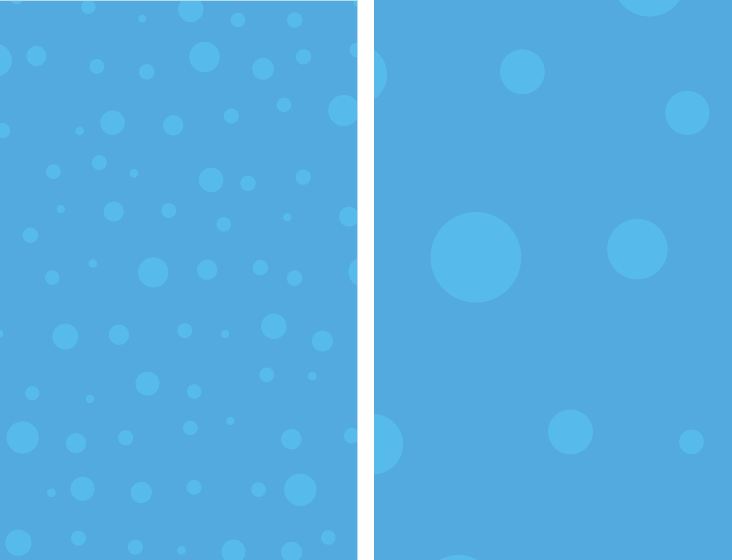
Left: the whole. Right: its middle third, enlarged.
A Shadertoy shader for this pattern:

```glsl
// Pale blue dots of five sizes scattered over a flat sky-blue ground.
// Each cell of a grid with shifted rows holds one dot, moved at random but
// kept inside its cell, so dots never touch. A thin pale rim runs top and right.

vec2 hash2(vec2 p) {
    vec3 q = fract(p.xyx * vec3(0.1031, 0.1030, 0.0973));
    q += dot(q, q.yzx + 33.33);
    return fract((q.xx + q.yz) * q.zy);
}

// Radius in cell units, stepping up through the five sizes as rank goes 0..1
float dotRadius(float rank) {
    return 0.077 + 0.062 * step(0.18, rank) + 0.056 * step(0.59, rank)
                 + 0.042 * step(0.78, rank) + 0.058 * step(0.925, rank);
}

void mainImage(out vec4 fragColor, in vec2 fragCoord) {
    const vec3 groundBlue = vec3(0.325, 0.667, 0.871);
    const vec3 dotBlue = vec3(0.337, 0.729, 0.918);
    const vec3 rimBlue = vec3(0.71, 0.86, 0.94);

    const float rows = 10.5;
    vec2 uv = fragCoord / iResolution.y;
    float pixel = rows / iResolution.y;

    // Grid with every other row slid by about half a cell
    vec2 p = uv * rows + vec2(20.0, 10.2);
    float row = floor(p.y);
    p.x += 0.5 * mod(row, 2.0) + 0.3 * hash2(vec2(row, 7.0)).x;
    vec2 cell = floor(p);

    // An even spread of ranks keeps the share of each size steady
    vec2 rnd = hash2(cell + 31.0);
    float rank = fract(dot(cell, vec2(0.7549, 0.5698)) + 0.08 * rnd.x);
    float radius = dotRadius(rank) * (0.95 + 0.1 * rnd.y);

    // Random centre that stays well inside the cell
    vec2 center = 0.5 + (2.0 * hash2(cell + 5.0) - 1.0) * 0.8 * (0.48 - radius);
    float dist = length(fract(p) - center) - radius;
    float cover = 1.0 - smoothstep(-0.5 * pixel, 0.5 * pixel, dist);
    vec3 color = mix(groundBlue, dotBlue, cover);

    // Pale rim along the top and right edges
    vec2 inset = (iResolution.xy - fragCoord) / iResolution.y;
    float rim = 1.0 - smoothstep(0.0012, 0.0026, min(inset.x, inset.y));
    fragColor = vec4(mix(color, rimBlue, rim), 1.0);
}
```
